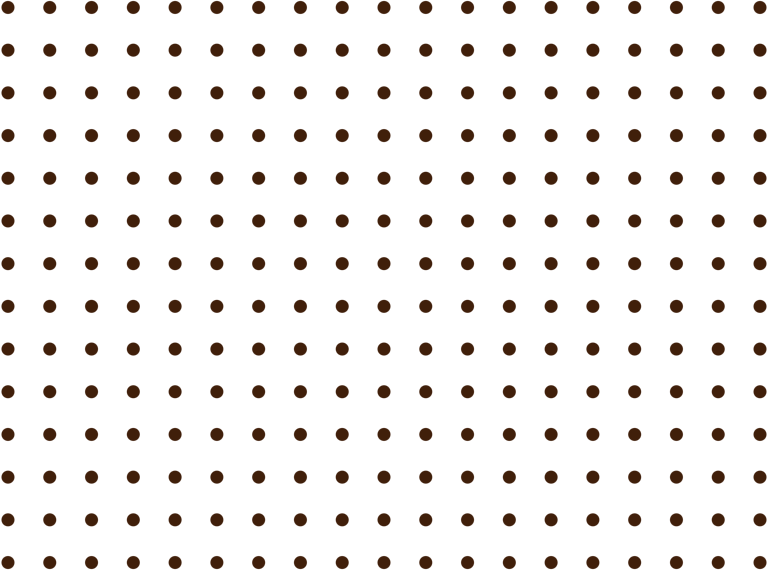
Give the GLSL for this pattern, as a WebGL 2 fragment shader.

```glsl
#version 300 es
precision highp float;
// Draws a regular grid of small round brown dots on a white ground.

uniform vec2 u_resolution;
out vec4 outColor;

// Values to tune; lengths are fractions of the canvas
const vec2 DOT_COUNT = vec2(19.0, 14.0);     // dots across and up
const vec2 FIRST_DOT = vec2(0.0104, 0.0131); // centre of the lower left dot
const vec2 LAST_DOT = vec2(0.9896, 0.9869);  // centre of the upper right dot
const float DOT_RADIUS = 0.01136;            // fraction of the height
const float EDGE_PIXELS = 0.75;              // half width of the smoothed edge
const vec3 GROUND_COLOR = vec3(1.0);
const vec3 DOT_COLOR = vec3(0.25, 0.12, 0.04);

// Signed distance to the nearest dot, in canvas heights
float dotDistance(vec2 uv, float aspect) {
    vec2 pitch = (LAST_DOT - FIRST_DOT) / (DOT_COUNT - 1.0);
    vec2 index = floor((uv - FIRST_DOT) / pitch + 0.5);
    index = clamp(index, vec2(0.0), DOT_COUNT - 1.0);
    vec2 offset = uv - (FIRST_DOT + index * pitch);
    return length(offset * vec2(aspect, 1.0)) - DOT_RADIUS;
}

void main() {
    vec2 uv = gl_FragCoord.xy / u_resolution;
    float aspect = u_resolution.x / u_resolution.y;

    // Smooth coverage over about one pixel
    float edge = EDGE_PIXELS / u_resolution.y;
    float coverage = 1.0 - smoothstep(-edge, edge, dotDistance(uv, aspect));

    outColor = vec4(mix(GROUND_COLOR, DOT_COLOR, coverage), 1.0);
}
```
